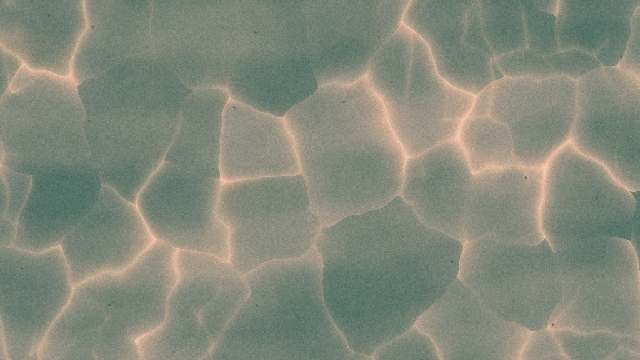
Give the GLSL for this texture, as a Shadertoy shader.

```glsl
// Sunlit shallow water: warm caustic threads over a green, softly banded floor.

vec2 hash2(vec2 cell) {
    vec3 q = fract(cell.xyx * vec3(0.1031, 0.1030, 0.0973));
    q += dot(q, q.yzx + 33.33);
    return fract((q.xx + q.yz) * q.zy);
}

// Layered sines, roughly -1 to 1
float waves(vec2 p) {
    float sum = 0.0, amp = 0.55;
    for (int i = 0; i < 4; i++) {
        sum += amp * sin(p.x + 1.3 * sin(p.y * 0.8)) * cos(p.y + 0.7 * sin(p.x));
        p = mat2(0.8, 0.6, -0.6, 0.8) * p * 1.9 + 2.3;
        amp *= 0.55;
    }
    return sum;
}

vec2 site(vec2 cell) {
    return cell + 0.08 + 0.84 * hash2(cell);
}

// Cellular borders: rgb holds the thread light, a holds the glow beside it
vec4 caustics(vec2 p) {
    vec2 base = floor(p), home = base;
    float nearest = 1e3;
    for (int y = -1; y <= 1; y++)
    for (int x = -1; x <= 1; x++) {
        vec2 cell = base + vec2(x, y);
        float d = length(site(cell) - p);
        if (d < nearest) { nearest = d; home = cell; }
    }
    vec2 a = site(home);
    float sheetTone = hash2(home + 41.0).x;
    vec4 light = vec4(0.0);
    for (int y = -2; y <= 2; y++)
    for (int x = -2; x <= 2; x++) {
        if (x == 0 && y == 0) continue;
        vec2 cell = home + vec2(x, y);
        vec2 b = site(cell);
        float d = max(dot(0.5 * (a + b) - p, normalize(b - a)), 0.0);
        // Both sides of a border share one strength
        float strength = smoothstep(0.1, 0.95, hash2(home + cell + 17.0).x);
        vec3 width = vec3(0.046, 0.036, 0.029) * (0.6 + 0.7 * strength);
        light.rgb += strength * (exp(-d / width) + 0.12 * exp(-d / 0.11));
        light.a += strength * sheetTone * exp(-d / 0.22);
    }
    return light;
}

// Sparse, short flecks of debris
float flecks(vec2 p) {
    vec2 cell = floor(p * 5.0), h = hash2(cell + 7.0);
    vec2 q = fract(p * 5.0) - 0.2 - 0.6 * h;
    float angle = 6.28 * h.x;
    q = mat2(cos(angle), sin(angle), -sin(angle), cos(angle)) * q;
    float shape = length(q * vec2(1.0, 1.9));
    return step(0.76, hash2(cell + 90.0).y) * (1.0 - smoothstep(0.008, 0.034, shape));
}

void mainImage(out vec4 fragColor, in vec2 fragCoord) {
    vec2 p = fragCoord / iResolution.y;

    // Refraction bends the cell borders into wandering threads
    vec2 bend = vec2(waves(p * 6.0), waves(p.yx * 6.5 + 5.0));
    vec2 surface = p + 0.065 * bend;
    vec4 broad = caustics(surface * vec2(4.4, 3.8) + 3.0);
    vec4 fine = caustics((surface + 0.03 * bend.yx) * vec2(7.0, 5.5) + 31.0);
    float patchy = smoothstep(-0.55, 0.4, waves(p * 5.0 + 8.0));
    float finePatchy = smoothstep(0.0, 0.6, waves(p * 4.0 + 19.0));

    // Floor tone: cloudy light, level shadow bands and folded sheets of glow
    float band = sin(p.y * 21.0 + 1.4 * sin(p.x * 2.3 + 0.6) + 1.2 * waves(p * 2.0));
    float streaks = waves(vec2(p.x * 38.0, p.y * 5.0) + 3.0 * bend);
    float tone = 0.3 + 0.45 * waves(p * vec2(3.2, 5.0) + 1.0);
    tone += 0.27 * (smoothstep(-0.7, 0.7, band) - 0.5);
    tone += 0.6 * broad.a + 0.2 * fine.a * finePatchy + 0.06 * streaks;
    tone -= 0.18 * smoothstep(0.75, 1.0, p.y);
    tone = clamp(tone, 0.0, 1.1);
    vec3 color = mix(vec3(0.335, 0.45, 0.41), vec3(0.60, 0.58, 0.52), tone);

    // Threads, with red spreading wider than blue
    vec3 threads = broad.rgb * mix(0.3, 1.0, patchy) + 0.4 * fine.rgb * finePatchy;
    threads /= 1.0 + 0.3 * threads;
    color += threads * vec3(0.33, 0.18, 0.14);

    // Debris and film grain
    color = mix(color, vec3(0.27, 0.33, 0.28), 0.7 * flecks(p));
    vec2 grain = hash2(floor(p * 288.0) + 211.0);
    color += 0.045 * (grain.x + grain.y - 1.0);

    fragColor = vec4(min(color, vec3(0.92, 0.83, 0.77)), 1.0);
}
```
